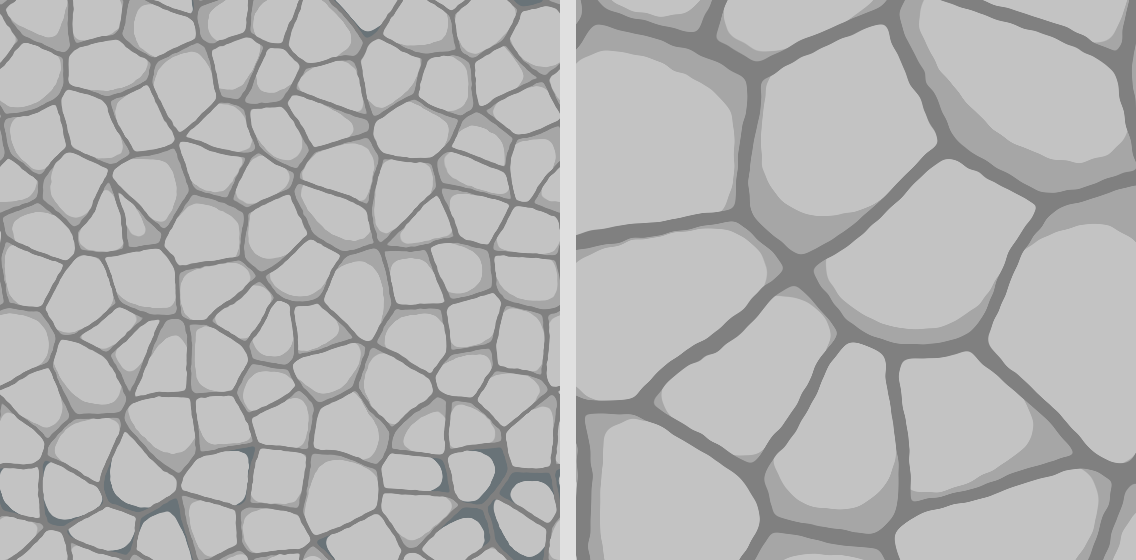
Left, the full canvas; right, a detail of the centre.
Write a Shadertoy shader that draws this texture.

```glsl
const vec2 GRID = vec2(9.0, 11.0);        // stones across and up, whole for tiling
const float JITTER = 0.95;                // scatter of stone centres
const float JOINT_HALF_WIDTH = 0.0042;    // canvas units
const float JOINT_SHARPNESS = 420.0;      // higher gives crisper joint corners
const float FACE_SHARPNESS = 88.0;        // lower gives rounder lit faces
const float FACE_GROWTH = 0.0045;         // pushes lit faces out to the joints
const float SHADE_LEAN = 0.022;           // largest sideways growth of the shade
const float BEND_CELLS = 18.0;            // whole for tiling
const float BEND_AMOUNT = 0.011;
const float CHIP_CELLS = 120.0;           // whole for tiling
const float CHIP_AMOUNT = 0.0018;
const float SLATE_ROWS = 2.0;             // rows of stones with slate shade
const float SLATE_CHANCE = 0.8;

const vec3 FACE_COLOR = vec3(0.765);
const vec3 SHADE_COLOR = vec3(0.65);
const vec3 JOINT_COLOR = vec3(0.50);
const vec3 SLATE_COLOR = vec3(0.41, 0.45, 0.47);

// Integer hash giving two values in 0..1
vec2 hash2(vec2 cell, uint seed) {
    uvec2 v = uvec2(cell) + uvec2(seed * 101u, seed * 57u);
    v = v * 1664525u + 1013904223u;
    v.x += v.y * 1664525u;
    v.y += v.x * 1664525u;
    v ^= v >> 16u;
    v.x += v.y * 1664525u;
    v.y += v.x * 1664525u;
    v ^= v >> 16u;
    return vec2(v & 65535u) / 65535.0;
}

// Value noise that wraps on the unit square, range -0.5..0.5
vec2 wrappedNoise(vec2 uv, float cells) {
    vec2 p = uv * cells;
    vec2 i = floor(p);
    vec2 f = p - i;
    f = f * f * (3.0 - 2.0 * f);
    vec2 a = hash2(mod(i, cells), 1u);
    vec2 b = hash2(mod(i + vec2(1, 0), cells), 1u);
    vec2 c = hash2(mod(i + vec2(0, 1), cells), 1u);
    vec2 d = hash2(mod(i + vec2(1, 1), cells), 1u);
    return mix(mix(a, b, f.x), mix(c, d, f.x), f.y) - 0.5;
}

// Stone centre in canvas units
vec2 stoneCentre(vec2 cell) {
    vec2 offset = hash2(mod(cell, GRID), 2u) - 0.5;
    return (cell + 0.5 + JITTER * offset) / GRID;
}

void mainImage(out vec4 fragColor, in vec2 fragCoord) {
    vec2 uv = fragCoord / iResolution.xy;
    float halfPixel = 0.5 / iResolution.y;

    // Bent joints with chipped edges
    vec2 p = uv + BEND_AMOUNT * wrappedNoise(uv, BEND_CELLS)
                + CHIP_AMOUNT * wrappedNoise(uv, CHIP_CELLS);

    // Nearest stone
    vec2 home = floor(p * GRID);
    vec2 stone = home;
    vec2 toStone = vec2(0.0);
    float nearest = 1e9;
    for (int y = -2; y <= 2; y++)
    for (int x = -2; x <= 2; x++) {
        vec2 cell = home + vec2(x, y);
        vec2 r = stoneCentre(cell) - p;
        if (dot(r, r) < nearest) {
            nearest = dot(r, r);
            stone = cell;
            toStone = r;
        }
    }

    // Smooth distances to the borders with the neighbours
    float jointSum = 0.0;
    float faceSum = 0.0;
    for (int y = -2; y <= 2; y++)
    for (int x = -2; x <= 2; x++) {
        if (x == 0 && y == 0) continue;
        vec2 r = stoneCentre(stone + vec2(x, y)) - p;
        float border = dot(0.5 * (r + toStone), normalize(r - toStone));
        jointSum += exp(-JOINT_SHARPNESS * border);
        faceSum += exp(-FACE_SHARPNESS * border);
    }
    float jointDist = -log(jointSum) / JOINT_SHARPNESS - JOINT_HALF_WIDTH;
    float faceDist = -log(faceSum) / FACE_SHARPNESS - JOINT_HALF_WIDTH + FACE_GROWTH;

    // Shade leans to a random side of each stone
    vec2 id = mod(stone, GRID);
    vec2 traits = hash2(id, 3u);
    float angle = 6.28318 * traits.x;
    float side = dot(-toStone * GRID * 2.0, vec2(cos(angle), sin(angle)));
    faceDist -= SHADE_LEAN * traits.y * side;

    // Flat tones
    bool isSlate = id.y < SLATE_ROWS && hash2(id, 4u).x < SLATE_CHANCE;
    vec3 shade = isSlate ? SLATE_COLOR : SHADE_COLOR;
    vec3 color = mix(shade, FACE_COLOR, smoothstep(-halfPixel, halfPixel, faceDist));
    color = mix(JOINT_COLOR, color, smoothstep(-halfPixel, halfPixel, jointDist));
    fragColor = vec4(color, 1.0);
}
```
